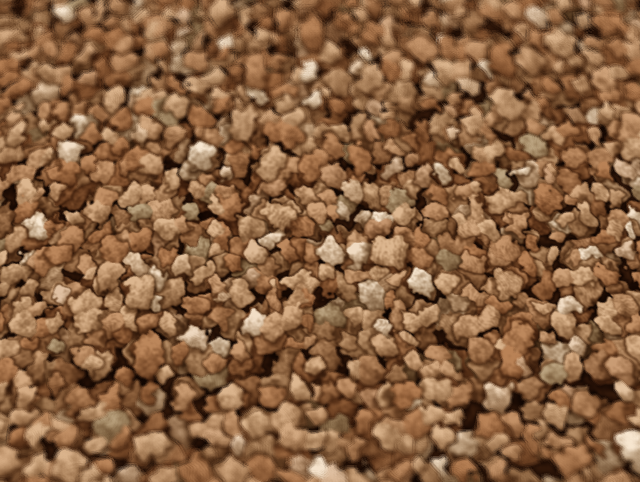
A WebGL 2 fragment shader for this texture:

```glsl
#version 300 es
precision highp float;
// A bed of crumbly mineral grains seen at a slant with a shallow depth of field.
// Layers of jittered, turned, rounded blocks are stacked from deep to top;
// several lens samples per pixel soften the near and far ends.

uniform vec2 u_resolution;
out vec4 fragColor;

const int LAYERS = 4;
const int LENS_SAMPLES = 8;
const float CELL = 0.054;          // grain spacing, in canvas heights
const float PERSPECTIVE = 0.36;    // shrinking of grains toward the top
const float FOCUS_Y = 0.46;        // height of the sharp band
const float MIN_BLUR = 0.0024;
const float MAX_BLUR = 0.0085;
const float ROUGHNESS = 0.34;      // lumpiness of outlines
const float GRIT = 0.46;           // contrast of the surface grain
const float RIDGE_FREQUENCY = 44.0;
const float GAP_LIGHT = 0.25;      // light left between the grains
const vec2 LIGHT = vec2(-0.35, 0.94);
const vec3 RUST = vec3(0.67, 0.46, 0.295);
const vec3 TAN = vec3(0.80, 0.645, 0.49);
const vec3 PALE = vec3(0.90, 0.82, 0.72);
const vec3 OLIVE = vec3(0.68, 0.58, 0.44);
const vec3 SHADE_TINT = vec3(1.0, 1.32, 1.75); // shadows turn warm

float hash(vec2 p) {
    return fract(sin(dot(p, vec2(127.1, 311.7))) * 43758.5453);
}

vec2 hash2(vec2 p) {
    return fract(sin(vec2(dot(p, vec2(127.1, 311.7)),
                          dot(p, vec2(269.5, 183.3)))) * 43758.5453);
}

float noise(vec2 p) {
    vec2 i = floor(p), f = fract(p);
    f = f * f * (3.0 - 2.0 * f);
    return mix(mix(hash(i), hash(i + vec2(1, 0)), f.x),
               mix(hash(i + vec2(0, 1)), hash(i + vec2(1, 1)), f.x), f.y);
}

// Flat ground coordinates, in cells, for a canvas point
vec2 ground(vec2 p) {
    float scale = 1.18 - PERSPECTIVE * p.y;
    return vec2(p.x / scale, -log(scale) / PERSPECTIVE) / CELL;
}

vec3 grainColor(vec2 id) {
    vec2 pick = hash2(id + 71.3);
    vec3 color = mix(RUST, TAN, smoothstep(0.0, 0.9, pick.x));
    color = mix(color, PALE, smoothstep(0.82, 0.98, pick.y));
    return mix(color, OLIVE, step(pick.y, 0.04));
}

vec3 grainBed(vec2 q) {
    vec2 warp = vec2(noise(q * 2.7), noise(q * 2.7 + 37.0)) - 0.5;
    warp += 0.5 * (vec2(noise(q * 6.1 + 11.0), noise(q * 6.1 + 53.0)) - 0.5);
    vec2 rough = q + ROUGHNESS * warp;
    vec2 topId = vec2(0), topLocal = vec2(0);
    float light = GAP_LIGHT, shadow = 1.0;

    for (int layer = 0; layer < LAYERS; layer++) {
        float level = float(layer);
        bool large = layer == LAYERS - 1;
        float zoom = large ? 0.80 : 1.0 + 0.10 * level;
        float presence = large ? 0.13 : 1.0 - 0.17 * level;
        float minSize = layer == 0 ? 0.52 : 0.36;
        vec2 p = rough * zoom + level * vec2(17.37, 9.61);
        vec2 home = floor(p);
        float best = -1.0, nearest = 9.0;
        vec2 id = vec2(0), local = vec2(0);
        float lit = 0.0;
        for (int k = 0; k < 9; k++) {
            vec2 cell = home + vec2(k % 3 - 1, k / 3 - 1);
            vec2 key = cell + level * 57.0;
            vec2 r = hash2(key), s = hash2(key + 19.7);
            if (hash(key + 5.1) > presence) continue;
            vec2 offset = p - cell - 0.5 - 0.8 * (r - 0.5);
            float turn = 6.2832 * s.x, c = cos(turn), sn = sin(turn);
            vec2 l = vec2(c * offset.x + sn * offset.y, c * offset.y - sn * offset.x);
            float size = mix(minSize, 0.66, s.y);
            vec2 extent = size * vec2(1.0, mix(0.55, 0.95, fract(r.x * 7.0 + s.y)));
            vec2 a = abs(l / extent);
            float d = pow(dot(a * a, a), 1.0 / 3.0);
            nearest = min(nearest, d);
            float dome = sqrt(max(1.0 - d * d, 0.0));
            float height = dome * 0.6 + 0.5 * r.y;
            if (d < 1.0 && height > best) {
                best = height;
                id = key;
                local = l;
                lit = mix(0.56, 0.90, smoothstep(0.0, 0.7, dome))
                    + 0.22 * dot(offset / size, LIGHT);
            }
        }
        if (best >= 0.0) {
            topId = id;
            topLocal = local;
            light = lit * min(0.76 + 0.12 * level, 1.0);
            shadow = 1.0;
        } else {
            shadow *= mix(0.57, 1.0, smoothstep(1.0, 1.45, nearest));
        }
    }

    // Surface: grit, broad stains and the leafy ridges of some grains
    float grit = noise(q * 9.0) * 0.6 + noise(q * 19.0 + 3.0) * 0.4 - 0.5;
    float stain = noise(q * 2.6 + 91.0) - 0.5;
    float ridged = step(0.72, hash(topId + 33.0));
    float ridge = ridged * 0.07 * sin(topLocal.x * RIDGE_FREQUENCY + 3.0 * warp.x);
    light *= shadow * (1.04 + GRIT * grit + 0.26 * stain + ridge);
    return grainColor(topId) * pow(vec3(clamp(light, 0.05, 1.08)), SHADE_TINT);
}

void main() {
    vec2 uv = (gl_FragCoord.xy - vec2(0.5 * u_resolution.x, 0.0)) / u_resolution.y;
    float defocus = smoothstep(0.08, 0.6, abs(uv.y - FOCUS_Y));
    float radius = mix(MIN_BLUR, MAX_BLUR, defocus);
    vec3 color = vec3(0);
    for (int i = 0; i < LENS_SAMPLES; i++) {
        float t = float(i) + 0.5, angle = t * 2.39996;
        vec2 lens = sqrt(t / float(LENS_SAMPLES)) * vec2(cos(angle), sin(angle));
        color += grainBed(ground(uv + radius * lens));
    }
    fragColor = vec4(color / float(LENS_SAMPLES), 1.0);
}
```
